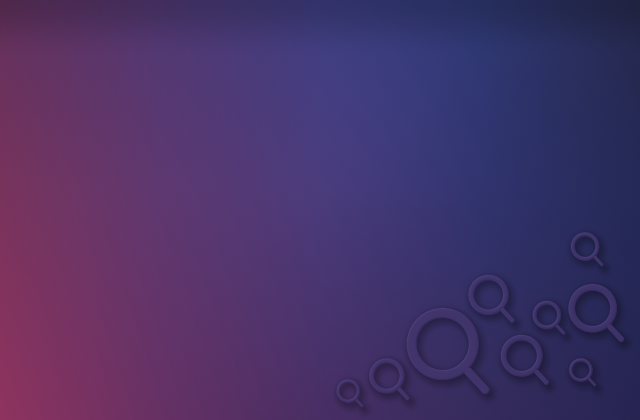
Reproduce this background procedurally as a WebGL 2 fragment shader.

```glsl
#version 300 es
precision highp float;
// Draws a dusky crimson-to-navy backdrop with embossed magnifiers at lower right.
// Three horizontal colour ramps are blended vertically; the magnifiers are one
// distance field reused for the faces, bevels and soft shadows.

uniform vec2 u_resolution;
out vec4 fragColor;

const int LENS_COUNT = 9;
// Centre x, centre y and outer radius, in canvas heights
const vec3 LENSES[LENS_COUNT] = vec3[LENS_COUNT](
    vec3(1.393, 0.413, 0.034), vec3(1.163, 0.298, 0.048),
    vec3(1.411, 0.266, 0.058), vec3(1.302, 0.250, 0.034),
    vec3(1.054, 0.181, 0.086), vec3(1.242, 0.153, 0.050),
    vec3(0.921, 0.105, 0.042), vec3(1.383, 0.119, 0.028),
    vec3(0.829, 0.069, 0.028));
const vec2 HANDLE_DIR = vec2(0.68, -0.733);
const vec3 FACE_COLOR = vec3(0.260, 0.210, 0.425);

// Sine-free hash for dithering
float hash(vec2 p) {
    vec3 q = fract(vec3(p.xyx) * 0.1031);
    q += dot(q, q.yzx + 33.33);
    return fract((q.x + q.y) * q.z);
}

// Five evenly spaced colours across x in 0..1
vec3 ramp(float x, vec3 a, vec3 b, vec3 c, vec3 d, vec3 e) {
    float t = clamp(x, 0.0, 1.0) * 4.0;
    vec3 col = mix(a, b, clamp(t, 0.0, 1.0));
    col = mix(col, c, clamp(t - 1.0, 0.0, 1.0));
    col = mix(col, d, clamp(t - 2.0, 0.0, 1.0));
    return mix(col, e, clamp(t - 3.0, 0.0, 1.0));
}

float segment(vec2 p, vec2 a, vec2 b) {
    vec2 ab = b - a;
    return length(p - a - ab * clamp(dot(p - a, ab) / dot(ab, ab), 0.0, 1.0));
}

// Ring with a straight handle
float magnifier(vec2 p, float radius) {
    float ring = abs(length(p) - radius * 0.86) - radius * 0.14;
    float handle = segment(p, HANDLE_DIR * radius, HANDLE_DIR * radius * 1.74);
    return min(ring, handle - radius * 0.115);
}

float allMagnifiers(vec2 p) {
    float d = 10.0;
    for (int i = 0; i < LENS_COUNT; i++) {
        d = min(d, magnifier(p - LENSES[i].xy, LENSES[i].z));
    }
    return d;
}

vec3 backdrop(vec2 uv) {
    vec3 upper = ramp(uv.x, vec3(0.38, 0.19, 0.36), vec3(0.31, 0.22, 0.45),
        vec3(0.24, 0.24, 0.50), vec3(0.18, 0.22, 0.45), vec3(0.15, 0.16, 0.30));
    vec3 middle = ramp(uv.x, vec3(0.47, 0.20, 0.36), vec3(0.37, 0.22, 0.44),
        vec3(0.29, 0.23, 0.48), vec3(0.19, 0.20, 0.43), vec3(0.14, 0.16, 0.34));
    vec3 lower = ramp(uv.x, vec3(0.56, 0.20, 0.37), vec3(0.40, 0.19, 0.39),
        vec3(0.28, 0.18, 0.39), vec3(0.21, 0.17, 0.36), vec3(0.15, 0.14, 0.32));
    float fall = 1.0 - uv.y;
    vec3 col = mix(upper, middle, clamp(fall / 0.45, 0.0, 1.0));
    col = mix(col, lower, clamp((fall - 0.45) / 0.55, 0.0, 1.0));

    // Indigo glow, then the dim top edge
    vec2 glow = (uv - vec2(0.60, 0.72)) / vec2(0.14, 0.24);
    col += vec3(0.008, 0.012, 0.025) * exp(-dot(glow, glow));
    return col * mix(0.82, 1.0, smoothstep(0.0, 0.14, fall));
}

// Adds shadow, face and a bevel lit from the upper left
vec3 emboss(vec3 base, vec2 p, float pixel) {
    float d = allMagnifiers(p);
    float shadowDist = allMagnifiers(p - vec2(0.007, -0.009));
    float facing = (allMagnifiers(p + vec2(-0.0014, 0.0014)) - d) / 0.002;
    float shadow = 1.0 - smoothstep(-0.010, 0.020, shadowDist);
    float contact = exp(-max(d, 0.0) / 0.006);
    vec3 col = base * (1.0 - 0.25 * shadow - 0.08 * contact);

    float rim = exp(-abs(d + 0.0015) / 0.0018);
    vec3 face = mix(FACE_COLOR, base, 0.2) + vec3(0.05, 0.05, 0.07) * rim * facing;
    return mix(col, face, 1.0 - smoothstep(-0.7 * pixel, 0.7 * pixel, d));
}

void main() {
    vec2 uv = gl_FragCoord.xy / u_resolution;
    vec2 p = gl_FragCoord.xy / u_resolution.y;
    vec3 col = emboss(backdrop(uv), p, 1.0 / u_resolution.y);
    col += (hash(gl_FragCoord.xy) - 0.5) / 255.0;
    fragColor = vec4(col, 1.0);
}
```
